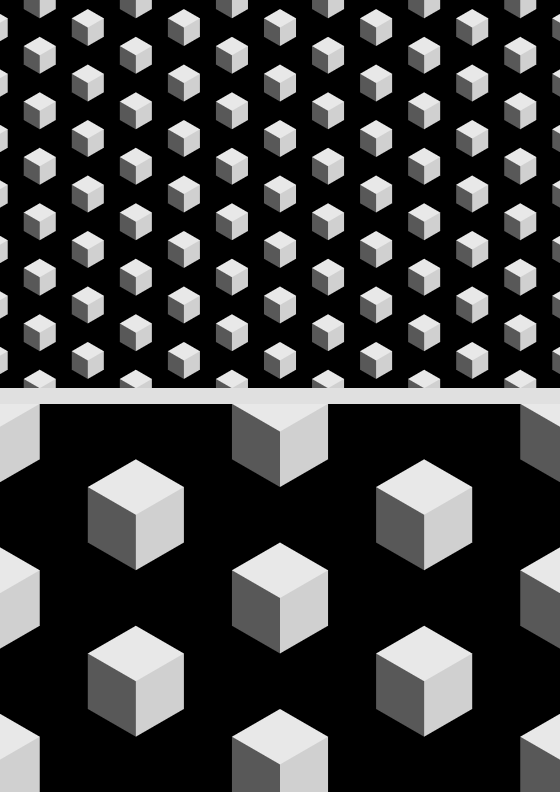
Top: the whole. Bottom: its middle third, enlarged.
Give the GLSL for this pattern, as a Shadertoy shader.

```glsl
// Isometric cubes on black, set in a hexagonal lattice centred on the canvas.
// Every odd column is shifted by half a row; each cube is a hexagon whose
// three faces are split by signed distances to the edges meeting at its centre.

#define ROW_STEP 0.143              // vertical pitch, in canvas heights
#define CUBE_RADIUS (ROW_STEP / 3.0) // centre to corner
#define BACKGROUND vec3(0.0)
#define TOP_COLOR vec3(0.91)
#define RIGHT_COLOR vec3(0.815)
#define LEFT_COLOR vec3(0.345)

const vec2 SLOPE = vec2(0.5, 0.8660254); // sine and cosine of 30 degrees

// Position relative to the centre of the nearest cube.
vec2 cubeCell(vec2 p) {
    float columnStep = ROW_STEP * SLOPE.y;
    float column = floor(p.x / columnStep + 0.5);
    p.x -= column * columnStep;
    p.y -= 0.5 * ROW_STEP * mod(column, 2.0);
    p.y -= ROW_STEP * floor(p.y / ROW_STEP + 0.5);
    return p;
}

// Signed distance to a hexagon with corners at top and bottom.
float hexagonDistance(vec2 p, float radius) {
    p = abs(p);
    return max(p.x, dot(p, SLOPE)) - radius * SLOPE.y;
}

// Antialiased step: 1 where the distance is positive.
float coverage(float distance, float pixel) {
    return clamp(distance / pixel + 0.5, 0.0, 1.0);
}

void mainImage(out vec4 fragColor, in vec2 fragCoord) {
    float pixel = 1.0 / iResolution.y;
    vec2 p = cubeCell((fragCoord - 0.5 * iResolution.xy) * pixel);

    // Side faces meet at the vertical edge, the top face lies above both.
    vec3 cube = mix(LEFT_COLOR, RIGHT_COLOR, coverage(p.x, pixel));
    float topFace = dot(vec2(-abs(p.x), p.y), SLOPE);
    cube = mix(cube, TOP_COLOR, coverage(topFace, pixel));

    float inside = coverage(-hexagonDistance(p, CUBE_RADIUS), pixel);
    fragColor = vec4(mix(BACKGROUND, cube, inside), 1.0);
}
```
